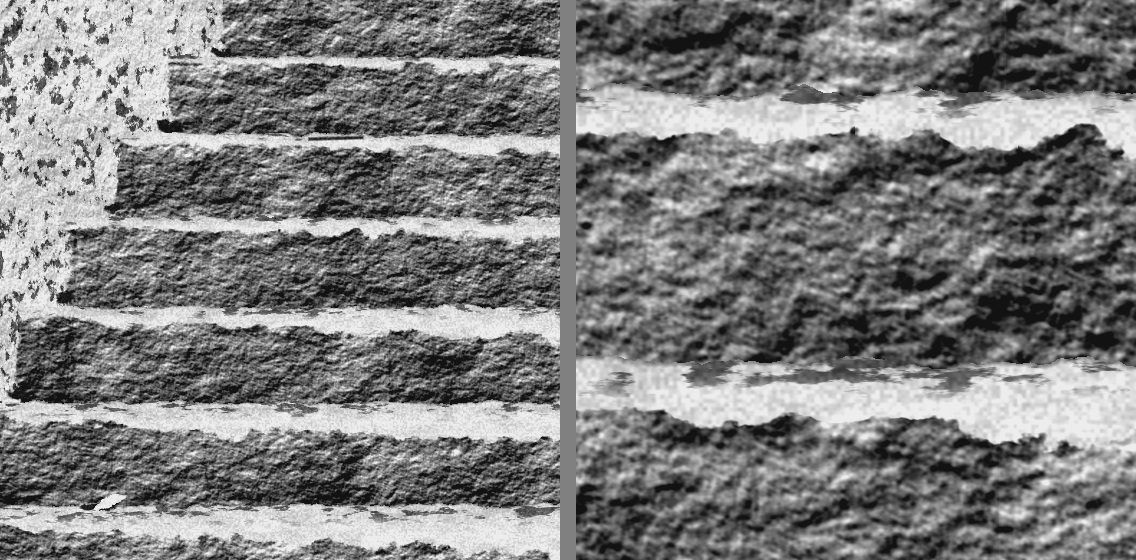
Left, the full canvas; right, a detail of the centre.
This texture is drawn by a Shadertoy shader. Its source:

```glsl
// Weathered stone stairs climbing beside a pitted plaster wall, in hard sunlight.
// Step heights follow a quadratic; each step is a bright tread above a rough riser,
// whose relief is layered noise and cellular lumps lit by a slope difference.

const vec3 STEP_CURVE = vec3(0.102, 0.131, 0.0058);    // tread back: a + b i + c i^2
const vec3 TREAD_CURVE = vec3(0.014, 0.0055, 0.0009);  // tread depth, same form
const float WALL_START = 0.30, WALL_SHIFT = 0.09;      // wall edge moves left per step
const float STONES = 6.5;                              // blocks across a riser
const vec2 LIGHT_OFFSET = vec2(-0.0018, -0.0032);      // towards the sun, y down
const float RELIEF = 2.7, GRAIN = 0.19;
const float TREAD_TONE = 0.89, WALL_TONE = 0.83, ROCK_TONE = 0.38;
const float SHADOW_TONE = 0.09, RAG_TONE = 0.93;
const vec2 STICK_POS = vec2(0.60, 0.247), STICK_HALF = vec2(0.049, 0.0028);
const vec2 RAG_POS = vec2(0.195, 0.897);

float hash(vec2 p) {
    vec3 q = fract(vec3(p.xyx) * 0.1031);
    q += dot(q, q.yzx + 33.33);
    return fract((q.x + q.y) * q.z);
}

float noise(vec2 p) {
    vec2 cell = floor(p), f = fract(p);
    f = f * f * (3.0 - 2.0 * f);
    return mix(mix(hash(cell), hash(cell + vec2(1, 0)), f.x),
               mix(hash(cell + vec2(0, 1)), hash(cell + vec2(1, 1)), f.x), f.y);
}

// Layered noise with a mean near 0.55
float fbm(vec2 p) {
    float sum = 0.0, amp = 0.48;
    for (int k = 0; k < 5; k++) {
        sum += amp * noise(p);
        p = mat2(1.6, 1.2, -1.2, 1.6) * p + 17.3;
        amp *= 0.6;
    }
    return sum;
}

// Distance to the nearest scattered point
float cellular(vec2 p) {
    vec2 cell = floor(p);
    float nearest = 2.0;
    for (int y = -1; y <= 1; y++)
        for (int x = -1; x <= 1; x++) {
            vec2 c = cell + vec2(x, y);
            nearest = min(nearest, length(c + vec2(hash(c), hash(c + 71.7)) - p));
        }
    return nearest;
}

// Rough ground plus lumps with creased borders
float rockHeight(vec2 p) {
    vec2 bent = p + 0.014 * vec2(noise(p * 38.0), noise(p * 38.0 + 50.0));
    return fbm(p * vec2(22.0, 30.0)) - 0.26 * cellular(bent * vec2(27.0, 40.0))
         - 0.13 * cellular(bent * vec2(70.0, 95.0));
}

float curve(vec3 k, float i) { return k.x + i * (k.y + i * k.z); }

// Step index whose tread back lies at height t
float stepIndex(float t) {
    float root = STEP_CURVE.y * STEP_CURVE.y + 4.0 * STEP_CURVE.z * (t - STEP_CURVE.x);
    return floor((sqrt(max(root, 0.0)) - STEP_CURVE.y) / (2.0 * STEP_CURVE.z));
}

float wallTone(vec2 p) {
    float slope = fbm(p * vec2(65.0, 50.0)) - fbm((p + LIGHT_OFFSET) * vec2(65.0, 50.0));
    float spread = 0.22 * (noise(p * vec2(20.0, 13.0)) - 0.5) + 0.30 * (0.14 - p.x);
    float pits = smoothstep(0.64, 0.78, fbm(p * vec2(85.0, 55.0) + 9.0) + spread);
    return WALL_TONE + 0.8 * slope - 0.55 * pits + 0.16 * (noise(p * 13.0) - 0.5);
}

float treadTone(vec2 p, float depth) {
    float back = 1.0 - smoothstep(0.15, 0.75, depth);
    float grit = smoothstep(0.62, 0.78, fbm(p * vec2(34.0, 120.0)) + 0.10 * (back - 0.5));
    return TREAD_TONE - back * (0.07 + 0.50 * grit)
         + 0.22 * (fbm(p * vec2(30.0, 90.0) + 4.0) - 0.55);
}

float riserTone(vec2 p, float q, float height) {
    float slope = rockHeight(p) - rockHeight(p + LIGHT_OFFSET);
    float patches = fbm(p * vec2(10.0, 15.0)) - 0.55;
    float joint = abs(fract(q + 0.35 * (fbm(p * 30.0) - 0.55)) - 0.5);
    float worn = smoothstep(0.40, 0.65, noise(p * vec2(15.0, 24.0)));
    float tone = ROCK_TONE + RELIEF * slope + 0.55 * patches;
    tone += 0.10 * (hash(vec2(floor(q + 0.5), 5.0)) - 0.5);
    tone -= 0.16 * worn * smoothstep(0.05, 0.0, joint);
    return tone - 0.12 * smoothstep(0.75, 1.0, height);
}

void mainImage(out vec4 fragColor, in vec2 fragCoord) {
    vec2 p = fragCoord / iResolution.xy;
    p.y = 1.0 - p.y;                                   // measured down from the top
    float aa = 1.2 / iResolution.y;

    // Step layout, with ragged edges
    float ragged = 0.017 * (fbm(p * vec2(30.0, 24.0)) - 0.55);
    float t = p.y + ragged;
    float i = stepIndex(t);
    float s = t - curve(STEP_CURVE, i);
    float run = curve(STEP_CURVE, i + 1.0) - curve(STEP_CURVE, i);
    float q = p.x * STONES + 7.0 * hash(vec2(i + 3.0, 2.0));
    q += 0.3 * sin(2.1 * q + i) + 20.0 * (i + 2.0);
    float tread = curve(TREAD_CURVE, i);
    float chip = (0.016 + 0.5 * tread) * (fbm(p * vec2(24.0, 32.0) + i * 7.0) - 0.55)
               + 0.006 * (hash(vec2(floor(q + 0.5), i)) - 0.5);
    float front = tread * (0.6 + 0.8 * p.x) + chip;

    // Tread, contact shadow and riser
    float wallEdge = WALL_START - WALL_SHIFT * i + 0.034 * (fbm(p * 25.0) - 0.55);
    float tone = treadTone(p, s / tread);
    float shade = smoothstep(0.004, 0.0, s) * smoothstep(0.0, 0.02, p.x - wallEdge - WALL_SHIFT);
    tone = mix(tone, 0.3, 0.6 * shade);
    float riserMask = smoothstep(-aa, aa + 0.002, s - front);
    float spill = smoothstep(0.030, 0.0, s - front)
                * smoothstep(0.55, 0.75, fbm(p * vec2(28.0, 40.0) + 31.0));
    tone = mix(tone, riserTone(p, q, s / run) + 0.32 * spill, riserMask);

    // Wall, with hollows where it meets the foot of a riser
    tone = mix(wallTone(p), tone, smoothstep(-aa, aa + 0.002, p.x - wallEdge));
    vec2 hollow = (vec2(p.x - wallEdge, s - 0.91 * run) + 0.03 * (fbm(p * 45.0) - 0.55))
                / vec2(0.020, 0.013);
    tone = mix(tone, SHADOW_TONE, smoothstep(1.1, 0.65, length(hollow)));

    // Stick and crumpled rag left on the treads
    vec2 bar = abs(p - STICK_POS + vec2(0.0, 0.03 * (p.x - STICK_POS.x))) - STICK_HALF;
    tone = mix(tone, 0.16, smoothstep(aa, -aa, max(bar.x, bar.y)));
    vec2 rag = p - RAG_POS + 0.012 * (fbm(p * 60.0) - 0.55);
    tone = mix(tone, SHADOW_TONE, smoothstep(1.1, 0.8, length((rag + vec2(0.02, -0.008)) / vec2(0.035, 0.008))));
    tone = mix(tone, RAG_TONE, smoothstep(1.1, 0.9, length((rag + vec2(0.0, 0.4 * rag.x)) / vec2(0.03, 0.009))));

    // Film grain and contrast limits
    tone += GRAIN * (noise(p * 390.0) - 0.5);
    fragColor = vec4(vec3(clamp(tone, 0.07, 0.93)), 1.0);
}
```
